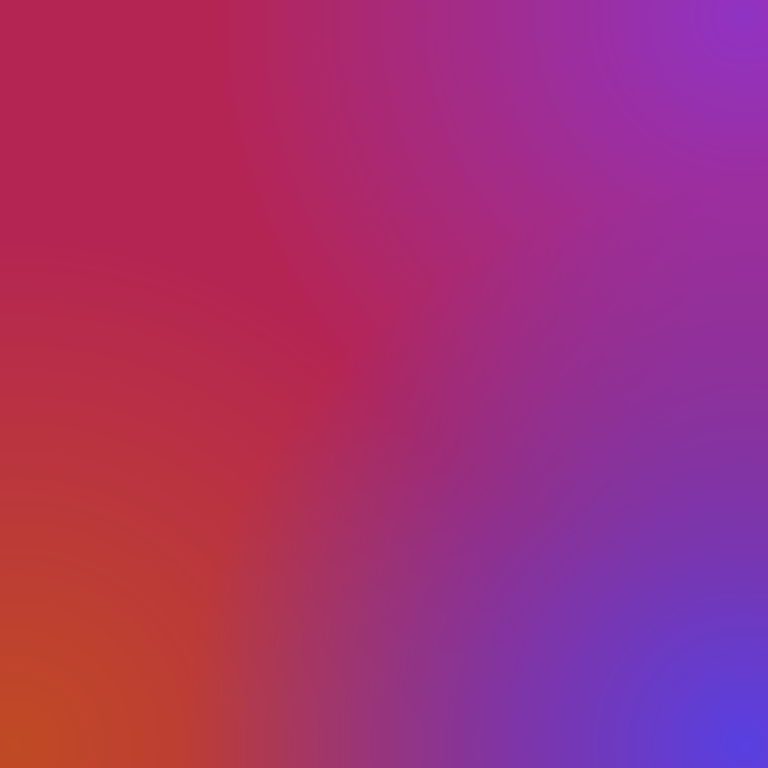
Reproduce this background procedurally as a Shadertoy shader.

```glsl
const vec3 CRIMSON = vec3(0.71, 0.145, 0.325);
const vec3 ORANGE  = vec3(0.755, 0.29, 0.14);
const vec3 PURPLE  = vec3(0.565, 0.20, 0.765);
const vec3 INDIGO  = vec3(0.345, 0.25, 0.885);

// Linear falloff: one at the centre, zero at the radius
float glow(vec2 p, vec2 centre, float radius) {
    return clamp(1.0 - length(p - centre) / radius, 0.0, 1.0);
}

// Lay a radial tint over a colour
vec3 addGlow(vec3 base, vec3 tint, vec2 p, vec2 centre, float radius) {
    return mix(base, tint, glow(p, centre, radius));
}

void mainImage(out vec4 fragColor, in vec2 fragCoord) {
    vec2 uv = fragCoord / iResolution.xy;

    // Corner glows over a flat crimson field
    vec3 colour = CRIMSON;
    colour = addGlow(colour, ORANGE, uv, vec2(0.02, 0.03), 0.66);
    colour = addGlow(colour, PURPLE, uv, vec2(0.97, 0.98), 0.70);
    colour = addGlow(colour, INDIGO, uv, vec2(0.97, 0.03), 0.73);

    fragColor = vec4(colour, 1.0);
}
```
